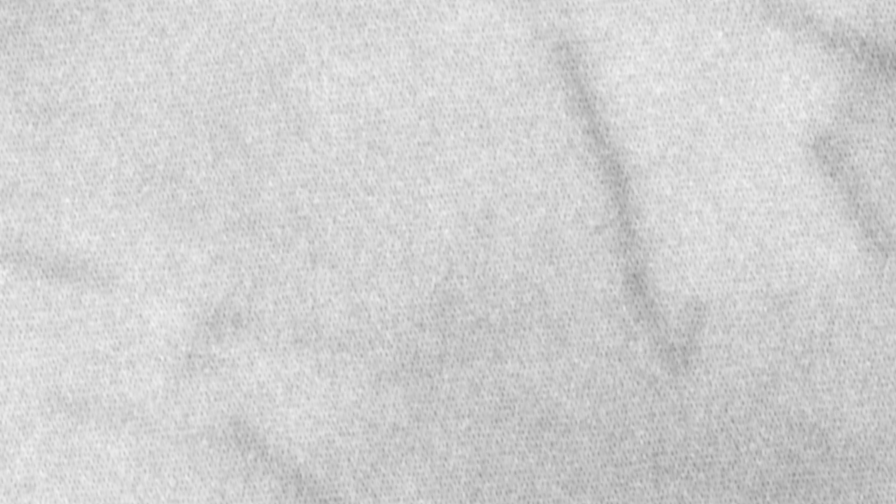
Give the GLSL for this texture, as a Shadertoy shader.

```glsl
// Pale grey knitted cloth, softly creased and lit from the upper left.
// Broad shade and soft creases set the tone; scattered cellular blobs and
// tilted staggered rows of stitch gaps make the mottling and the grain.

#define CLOTH_TONE 0.856
#define SHADE_DEPTH 1.30
#define CLOUD_DEPTH 0.022
#define MOTTLE_DEPTH 0.013
#define STITCH_DEPTH 0.018
#define FIBRE_DEPTH 0.040
#define DASH_DEPTH 0.085
#define CREASE_DEPTH 0.125
#define STITCH_COUNT vec2(100.0, 78.0)
#define STITCH_TILT 0.16

float hash(vec2 cell) {
    vec3 h = fract(vec3(cell.xyx) * vec3(0.1031, 0.1030, 0.0973));
    h += dot(h, h.yzx + 33.33);
    return fract((h.x + h.y) * h.z);
}

// Cellular noise: round soft blobs of random sign, one in each cell
float blobs(vec2 p) {
    vec2 cell = floor(p);
    float sum = 0.0;
    for (int j = -1; j <= 1; j++) {
        for (int i = -1; i <= 1; i++) {
            vec2 id = cell + vec2(i, j);
            vec2 centre = id + vec2(hash(id), hash(id + 57.3));
            vec2 d = p - centre;
            float falloff = max(0.0, 1.0 - dot(d, d));
            sum += (2.0 * hash(id + 113.7) - 1.0) * falloff * falloff;
        }
    }
    return sum;
}

// Soft dark crease along the line from a to b
float crease(vec2 p, vec2 a, vec2 b, float width) {
    vec2 along = b - a;
    float t = clamp(dot(p - a, along) / dot(along, along), 0.0, 1.0);
    float d = length(p - a - along * t) / width;
    return exp(-d * d);
}

// Soft round patch: one at its centre, fading to zero
float patchShade(vec2 p, vec2 centre, vec2 size) {
    vec2 d = (p - centre) / size;
    return exp(-dot(d, d));
}

float creases(vec2 p) {
    float shade = 0.0;
    // Long central fold, with its wide flank and forked foot
    shade += 0.62 * crease(p, vec2(1.12, 0.91), vec2(1.21, 0.68), 0.028);
    shade += 0.62 * crease(p, vec2(1.22, 0.64), vec2(1.26, 0.46), 0.028);
    shade += 0.55 * crease(p, vec2(1.26, 0.43), vec2(1.32, 0.30), 0.027);
    shade += 0.34 * crease(p, vec2(1.08, 1.02), vec2(1.28, 0.40), 0.065);
    shade += 0.50 * crease(p, vec2(1.38, 0.38), vec2(1.36, 0.28), 0.035);
    // Folds at the upper and right edges
    shade += 0.75 * crease(p, vec2(1.52, 0.98), vec2(1.80, 0.87), 0.036);
    shade += 0.58 * crease(p, vec2(1.63, 0.72), vec2(1.76, 0.50), 0.032);
    shade += 0.35 * crease(p, vec2(1.74, 0.85), vec2(1.65, 0.70), 0.045);
    // Faint folds at the left and the foot
    shade += 0.60 * crease(p, vec2(0.47, 0.13), vec2(0.64, -0.02), 0.034);
    shade += 0.34 * crease(p, vec2(-0.02, 0.51), vec2(0.22, 0.43), 0.032);
    shade += 0.34 * crease(p, vec2(0.46, 0.37), vec2(0.37, 0.27), 0.038);
    shade += 0.30 * crease(p, vec2(0.12, 0.20), vec2(0.27, 0.17), 0.030);
    shade += 0.28 * crease(p, vec2(0.46, 0.37), vec2(0.85, 0.26), 0.050);
    return shade;
}

// Broad light and shade over the sheet
float broadShade(vec2 p) {
    float shade = -0.095 * patchShade(p, vec2(1.62, 0.03), vec2(0.52, 0.29));
    shade -= 0.050 * patchShade(p, vec2(0.99, 0.36), vec2(0.22, 0.24));
    shade -= 0.050 * patchShade(p, vec2(0.95, 0.02), vec2(0.38, 0.20));
    shade -= 0.055 * patchShade(p, vec2(1.82, 0.75), vec2(0.15, 0.45));
    shade -= 0.025 * patchShade(p, vec2(0.50, 0.62), vec2(0.25, 0.25));
    shade -= 0.045 * patchShade(p, vec2(0.00, 1.00), vec2(0.22, 0.20));
    shade += 0.015 * patchShade(p, vec2(1.50, 0.56), vec2(0.18, 0.20));
    return shade * SHADE_DEPTH;
}

// Short upright dark gaps between the stitches, in staggered rows
float stitchGaps(vec2 p) {
    p.x += 0.5 * mod(floor(p.y), 2.0);
    vec2 id = floor(p);
    vec2 d = fract(p) - 0.5 - 0.2 * (vec2(hash(id), hash(id + 19.7)) - 0.5);
    return (0.3 + 0.7 * hash(id + 71.1)) * exp(-dot(d * d, vec2(18.0, 8.0)));
}

void mainImage(out vec4 fragColor, in vec2 fragCoord) {
    vec2 p = fragCoord / iResolution.y;
    vec2 warp = vec2(blobs(p * 6.0 + 3.1), blobs(p * 6.0 + 41.7));
    vec2 bent = p + 0.016 * warp;

    float tone = CLOTH_TONE + broadShade(bent) - CREASE_DEPTH * creases(bent);
    tone += CLOUD_DEPTH * blobs(bent * vec2(5.0, 6.0) + 8.4);
    tone += MOTTLE_DEPTH * (blobs(bent * 15.0) + blobs(p * 36.0 + 5.2));

    // Tilted knit grain, a little stronger where the cloth is darker
    vec2 knit = vec2(p.x + STITCH_TILT * p.y, p.y - 0.08 * p.x) + 0.003 * warp;
    vec2 stitch = knit * STITCH_COUNT;
    float grain = STITCH_DEPTH * blobs(stitch);
    grain += FIBRE_DEPTH * blobs(stitch * vec2(1.9, 1.6) + 29.0);
    grain -= DASH_DEPTH * (stitchGaps(stitch) - 0.17);
    tone += grain * (1.0 + 2.0 * (CLOTH_TONE - tone));

    fragColor = vec4(vec3(clamp(tone, 0.0, 1.0)), 1.0);
}
```
